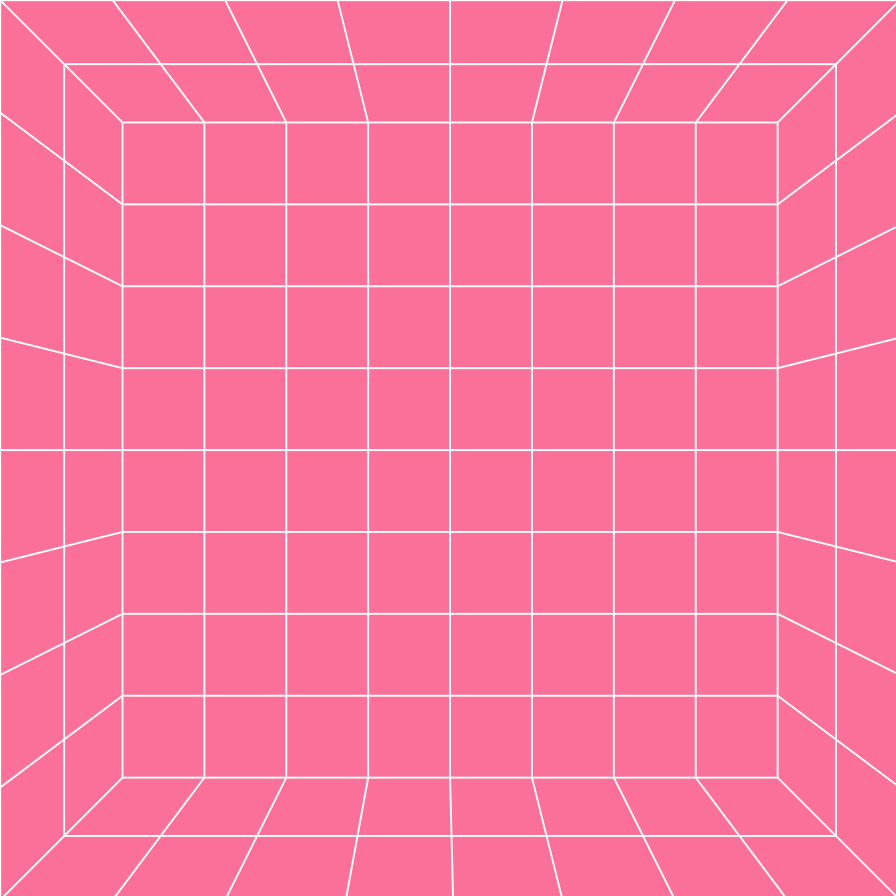
This background is drawn by a three.js fragment shader. Its source:

```glsl
// White wireframe room in one-point perspective on a flat pink ground.
varying vec2 vUv;

const vec2 CENTER = vec2(0.5023, 0.4977);  // vanishing point
const float CELL = 0.0914;                 // grid spacing on the back wall
const float BACK = 4.0 * CELL;             // half size of the back wall

// Square grid on the back wall
float backGrid(vec2 p) {
  vec2 d = abs(p - CELL * floor(p / CELL + 0.5));
  return min(d.x, d.y);
}

// Lines on the side walls, floor and ceiling, running out from the center
float depthLines(vec2 p, float reach) {
  bool upright = abs(p.y) > abs(p.x);
  float along = upright ? p.x : p.y;
  float index = floor(along * BACK / (reach * CELL) + 0.5);

  // Two floor lines lean slightly to the right
  if (upright && p.y < 0.0) {
    float lean = index == -1.0 ? 0.067 : (index == 0.0 ? 0.025 : 0.0);
    along -= lean * (reach - BACK);
  }
  vec2 ray = normalize(vec2(index * CELL, BACK));
  return abs(along * ray.y - reach * ray.x);
}

// Nested square frames: back wall, middle depth and front opening
float frames(float reach) {
  float inner = min(abs(reach - BACK), abs(reach - 0.4307));
  return min(inner, abs(reach - 0.5021));
}

void main() {
  vec2 p = vUv - CENTER;
  float reach = max(abs(p.x), abs(p.y));
  float d = reach < BACK ? backGrid(p) : depthLines(p, reach);
  d = min(d, frames(reach));

  // Pixel coverage of a thin line
  float line = clamp((0.0011 - d) / fwidth(vUv.x) + 0.5, 0.0, 1.0);

  vec3 pink = vec3(0.984, 0.439, 0.600);
  vec3 white = vec3(0.995, 0.980, 0.985);
  gl_FragColor = vec4(mix(pink, white, line), 1.0);
}
```
